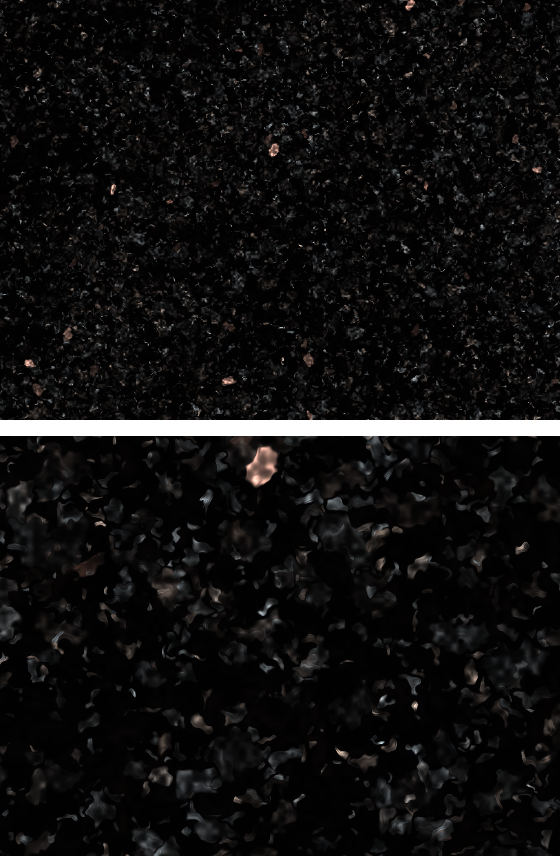
Top, the full canvas; bottom, a detail of the centre.
This texture is drawn by a Shadertoy shader. Its source:

```glsl
// Polished black granite: dim grey mineral flecks and a few pink feldspar chips.

vec3 hash3(vec2 p) {
    vec3 q = fract(vec3(p.xyx) * vec3(0.1031, 0.1030, 0.0973));
    q += dot(q, q.yxz + 33.33);
    return fract((q.xxy + q.yzz) * q.zyx);
}

float noise(vec2 p) {
    vec2 i = floor(p), f = fract(p);
    f = f * f * (3.0 - 2.0 * f);
    float low = mix(hash3(i).x, hash3(i + vec2(1, 0)).x, f.x);
    float high = mix(hash3(i + vec2(0, 1)).x, hash3(i + vec2(1, 1)).x, f.x);
    return mix(low, high, f.y);
}

// One layer of randomly turned crystals, scattered over a jittered grid
vec3 flecks(vec2 p, float cells, float share, float size, float shine, vec3 coolTint, vec3 warmTint) {
    vec2 grid = p * cells;
    vec3 light = vec3(0.0);
    for (int j = -1; j <= 1; j++)
    for (int i = -1; i <= 1; i++) {
        vec2 id = floor(grid) + vec2(i, j);
        vec3 place = hash3(id + cells);
        vec3 kind = hash3(id + cells + 71.3);

        // Crystals gather in loose clouds
        float cloud = noise(id / cells * 5.0 + 9.0);
        if (place.z > share * mix(0.45, 1.55, cloud)) continue;

        float angle = (kind.x - 0.5) * 2.8;
        float radius = size * mix(0.2, 0.42, kind.y);
        vec2 q = grid - id - place.xy;
        q = mat2(cos(angle), -sin(angle), sin(angle), cos(angle)) * q;
        q /= radius * vec2(1.3, 0.72);

        // Rounded, slightly boxy outline with a smoothed edge
        float dist = mix(length(q), max(abs(q.x), abs(q.y)), 0.4);
        float soft = 0.12 + 0.7 * cells / (iResolution.y * radius);
        float cover = 1.0 - smoothstep(1.0 - soft, 1.0 + soft, dist);

        // Cleavage lines run along the crystal
        float cleavage = 0.6 + 0.7 * noise(q * vec2(1.2, 3.5) + id * 7.0);
        float glow = shine * mix(0.22, 1.0, pow(kind.z, 3.0));
        vec3 tint = mix(coolTint, warmTint, smoothstep(0.3, 0.9, fract(kind.x * 7.0 + kind.y)));
        light = max(light, tint * cover * cleavage * glow);
    }
    return light;
}

void mainImage(out vec4 fragColor, in vec2 fragCoord) {
    vec2 p = fragCoord / iResolution.y + 2.0;

    // Ragged crystal borders
    vec2 ragged = p;
    ragged += 0.012 * (vec2(noise(p * 95.0), noise(p * 95.0 + 41.0)) - 0.5);
    ragged += 0.006 * (vec2(noise(p * 210.0), noise(p * 210.0 + 83.0)) - 0.5);

    float speckle = noise(p * 190.0 + 17.0);
    float sparkle = 0.2 + 1.8 * speckle * speckle;

    // Near-black ground with a faint brown and blue mottle
    vec3 ground = mix(vec3(0.011, 0.010, 0.015), vec3(0.020, 0.012, 0.010), noise(p * 24.0));
    ground *= 0.2 + 1.6 * noise(p * 70.0) * speckle;

    // Grey flecks from broad and dim to small and bright
    vec3 cool = vec3(0.93, 1.0, 1.03), warm = vec3(1.10, 0.97, 0.88);
    vec3 grey = flecks(ragged, 23.0, 0.42, 1.0, 0.22, cool, warm);
    grey = max(grey, flecks(ragged, 46.0, 0.42, 1.0, 0.34, cool, warm));
    grey = max(grey, flecks(ragged, 92.0, 0.38, 1.0, 0.42, cool, warm));

    // Sparse feldspar chips, smoother inside than the grey flecks
    vec3 chips = flecks(mix(p, ragged, 0.7), 14.0, 0.14, 0.42, 0.85,
                        vec3(1.0, 0.76, 0.68), vec3(1.0, 0.68, 0.60));

    vec3 color = max(ground + grey * sparkle, chips * mix(1.0, sparkle, 0.5));
    fragColor = vec4(color, 1.0);
}
```
